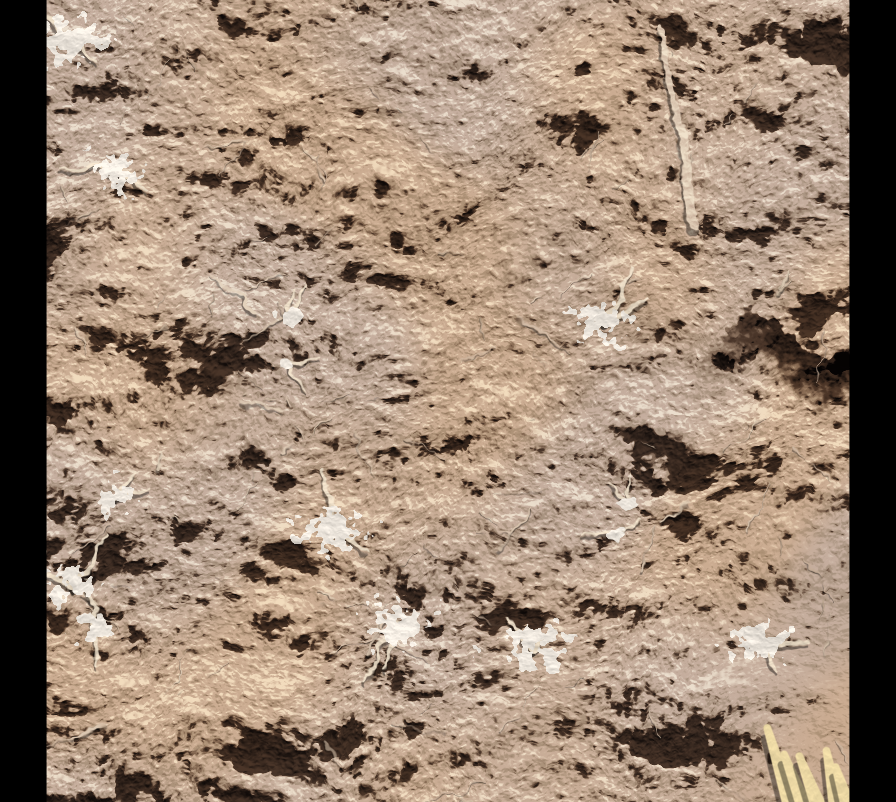
Reproduce this texture procedurally as a Shadertoy shader.

```glsl
// Sunlit crumbly soil face with ledge shadows, pale roots, white clumps and straw, between black side bars.
const vec3 BLACK  = vec3(0.02, 0.01, 0.01);
const vec3 SHADE  = vec3(0.29, 0.21, 0.16);
const vec3 UMBER  = vec3(0.52, 0.42, 0.34);
const vec3 EARTH  = vec3(0.67, 0.58, 0.49);
const vec3 CLAY   = vec3(0.78, 0.68, 0.60);
const vec3 CREAM  = vec3(0.93, 0.87, 0.78);
const vec3 CHALK  = vec3(0.97, 0.94, 0.90);
const vec3 STRAW  = vec3(0.95, 0.87, 0.66);
const vec3 OCHRE  = vec3(1.02, 0.99, 0.95);
const vec3 SLATE  = vec3(0.99, 1.00, 1.03);
const vec2 LIGHT  = vec2(0.24, 0.97);   // direction towards the sun
const float BAR = 0.052;                // bar width, share of the canvas width
const vec2 LUMP_FREQ = vec2(4.2, 6.0);
const float ROUGHNESS = 0.59;           // gain from clods to crumbs
const float RELIEF = 0.13;
const float SUN_SLOPE = 9.0;            // higher gives fewer cast shadows
const int FIBRES = 110;
const int CLUMPS = 14;

vec2 hash2(vec2 p) {
    vec3 q = fract(p.xyx * vec3(0.1031, 0.1030, 0.0973));
    q += dot(q, q.yzx + 33.33);
    return fract((q.xx + q.yz) * q.zy);
}

float corner(vec2 cell, vec2 offset, vec2 f) {
    return dot(hash2(cell + offset) * 2.0 - 1.0, f - offset);
}

float noise(vec2 p) {
    vec2 i = floor(p), f = p - i;
    vec2 u = f * f * f * (f * (f * 6.0 - 15.0) + 10.0);
    return mix(mix(corner(i, vec2(0, 0), f), corner(i, vec2(1, 0), f), u.x),
               mix(corner(i, vec2(0, 1), f), corner(i, vec2(1, 1), f), u.x), u.y);
}

// Creased lumps, from clods down to crumbs
float height(vec2 p, int octaves) {
    float sum = 0.0, amp = 1.0;
    p = p * LUMP_FREQ + 31.0;
    for (int i = 0; i < octaves; i++) {
        float n = noise(p);
        sum += amp * (0.8 * n + 0.6 * abs(n));
        p = mat2(1.92, 0.56, -0.56, 1.92) * p + 17.0;
        amp *= ROUGHNESS;
    }
    return sum;
}

float castShadow(vec2 p, float slope) {
    float ground = height(p, 6), block = 0.0;
    for (int i = 1; i <= 9; i++) {
        float d = 0.0022 * float(i) * (1.0 + 0.2 * float(i));
        block = max(block, height(p + LIGHT * d, 6) - ground - slope * d);
    }
    return smoothstep(0.0, 0.06, block);
}

vec3 soilRamp(float tone) {
    vec3 c = mix(BLACK, SHADE, smoothstep(0.03, 0.22, tone));
    c = mix(c, UMBER, smoothstep(0.22, 0.43, tone));
    c = mix(c, EARTH, smoothstep(0.43, 0.58, tone));
    c = mix(c, CLAY, smoothstep(0.58, 0.70, tone));
    return mix(c, CREAM, smoothstep(0.72, 0.90, tone));
}

float cover(float d) {
    float px = 1.0 / iResolution.y;
    return 1.0 - smoothstep(-px, px, d);
}

// Distance to a bent, tapering strand
float strand(vec2 p, vec2 base, float angle, float len, float bend, float width) {
    vec2 q = p - base;
    float c = cos(angle), s = sin(angle);
    q = vec2(c * q.x + s * q.y, c * q.y - s * q.x);
    float t = clamp(q.x / len, 0.0, 1.0);
    q.y -= len * bend * (t * t + 0.15 * sin(11.0 * t));
    return length(vec2(q.x - t * len, q.y)) - width * (1.0 - 0.6 * t);
}

void addStrand(inout vec3 col, vec2 p, vec2 base, float angle, float len, float bend, float width, vec3 tint, float bare) {
    float under = strand(p + LIGHT * (0.0015 + width), base, angle, len, bend, width);
    col *= 1.0 - 0.4 * bare * cover(under);
    col = mix(col, tint, bare * cover(strand(p, base, angle, len, bend, width)));
}

void main_soil(vec2 p, float aspect, vec2 ragged, out vec3 col, out float lit) {
    vec2 w = p + 0.03 * vec2(noise(p * 6.0), noise(p * 6.0 + 9.0)) + 0.003 * ragged;
    float right = p.x / aspect;

    // Relief, softer in the lower right corner, few shadows in the middle
    float calm = smoothstep(0.72, 0.92, right) * (1.0 - smoothstep(0.25, 0.45, p.y));
    vec2 mid = p - vec2(0.55 * aspect, 0.58);
    float slope = SUN_SLOPE + 9.0 * noise(p * 2.6 + 5.0) + 5.0 * calm + 4.0 * exp(-dot(mid, mid) / 0.05);
    lit = clamp((height(w, 7) - height(w + LIGHT * 0.0025, 7)) / 0.038, -2.5, 1.6);
    float tone = 0.66 + RELIEF * (1.0 - 0.55 * calm) * lit;
    tone += (0.16 * noise(p * 150.0) + 0.10 * noise(p * 75.0)) * (1.0 - 0.6 * calm) + 0.05 * noise(p * 3.5 + 50.0);
    tone *= 1.0 - 0.74 * castShadow(w, slope);

    // Deep hollow below the ledge on the right
    float drop = 0.57 + 0.12 * noise(vec2(p.x * 9.0, 3.0)) + 0.02 * ragged.y - p.y;
    float hollow = smoothstep(0.0, 0.006, drop) * (1.0 - smoothstep(0.03, 0.08, drop + 0.03 * ragged.x));
    tone *= 1.0 - 0.8 * hollow * smoothstep(0.76, 0.86, right + 0.04 * ragged.x);
    col = soilRamp(tone) * mix(SLATE, OCHRE, smoothstep(-0.25, 0.25, noise(p * 4.5 + 20.0)));
}

void mainImage(out vec4 fragColor, in vec2 fragCoord) {
    vec2 p = fragCoord / iResolution.y;
    float aspect = iResolution.x / iResolution.y, lit;
    vec2 ragged = vec2(noise(p * 50.0), noise(p * 50.0 + 70.0)) + 0.7 * vec2(noise(p * 130.0), noise(p * 130.0 + 40.0));
    vec3 col;
    main_soil(p, aspect, ragged, col, lit);
    vec2 frayed = p + 0.005 * ragged;
    float bare = smoothstep(-0.15, 0.1, noise(p * 30.0 + 11.0));

    // Half-buried fine fibres, a few thicker and paler
    for (int i = 0; i < FIBRES; i++) {
        vec2 a = hash2(vec2(i, 3)), b = hash2(vec2(i, 8)), c = hash2(vec2(i, 15));
        float thick = pow(b.x, 6.0);
        vec3 tint = mix(mix(EARTH, CLAY, c.x), CREAM, max(thick, 0.7 * c.y));
        addStrand(col, frayed, a * vec2(aspect, 1.0), 6.283 * b.y, 0.02 + 0.06 * c.x, 0.8 * c.y - 0.4,
                  0.0008 + 0.0024 * thick, tint, max(bare, thick));
    }

    // White clumps with trailing roots, denser to the left
    for (int i = 0; i < CLUMPS; i++) {
        vec2 a = hash2(vec2(i, 41)), b = hash2(vec2(i, 57));
        vec2 centre = vec2(mix(0.08, 0.9, pow(a.x, 1.4)) * aspect, 0.08 + 0.88 * a.y);
        float size = 0.005 + 0.020 * b.x * b.x;
        for (int j = 0; j < 2; j++) {
            vec2 r = hash2(vec2(i, 70 + j));
            addStrand(col, frayed, centre, 6.283 * r.x, 0.03 + 2.5 * size * r.y, 0.7 * r.y - 0.35, 0.002 + 0.1 * size,
                      CREAM * (0.97 + 0.05 * lit), 1.0);
        }
        float blob = length((p - centre) * vec2(0.8, 1.1)) - size + 1.8 * size * (ragged.x + ragged.y);
        col = mix(col, CHALK * (0.95 + 0.06 * lit), cover(blob));
    }

    // Long stem at the upper right, straw in the lower corner
    addStrand(col, frayed, vec2(0.775 * aspect, 0.72), 1.70, 0.25, 0.05, 0.007, mix(CLAY, CREAM, 0.6 + 0.3 * lit), 1.0);
    for (int i = 0; i < 5; i++) {
        vec2 r = hash2(vec2(i, 90));
        vec2 base = vec2((0.89 + 0.016 * float(i)) * aspect, -0.03);
        addStrand(col, p, base, 1.75 + 0.3 * r.x, 0.07 + 0.07 * r.y, 0.0, 0.012, STRAW * (0.98 + 0.03 * lit), 1.0);
    }

    // Black side bars
    float edge = min(p.x, aspect - p.x) - BAR * aspect;
    fragColor = vec4(mix(col, vec3(0.0), cover(edge)), 1.0);
}
```
